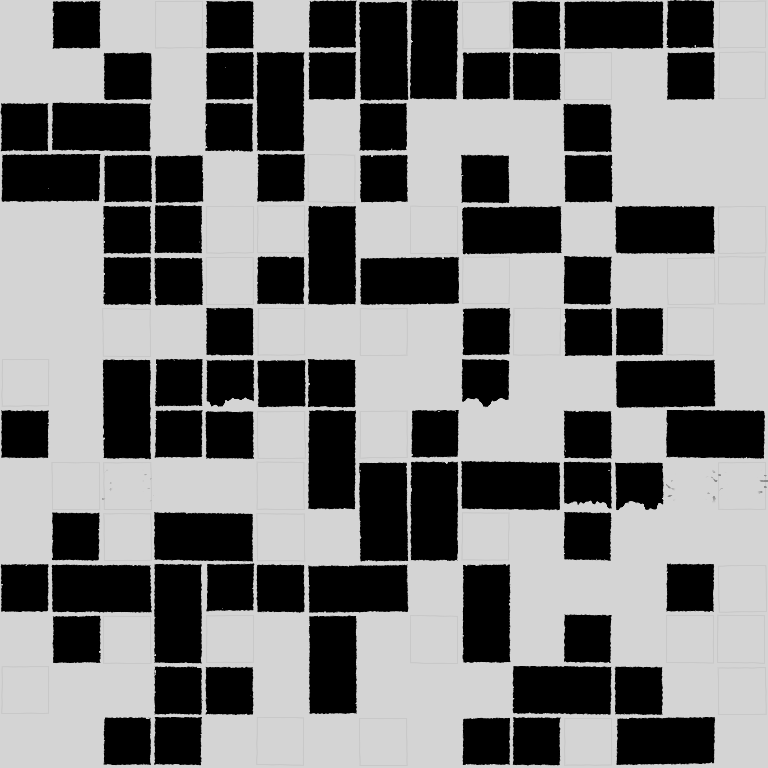
A WebGL 1 fragment shader for this pattern:

```glsl
precision highp float;
// Rough black squares and dominoes scattered over a 15 by 15 grid on pale grey.

uniform vec2 u_resolution;

const vec2 RIGHT = vec2(1.0, 0.0);
const vec2 UP = vec2(0.0, 1.0);

float hash(vec2 p) {
  vec3 q = fract(p.xyx * 0.1031);
  q += dot(q, q.yzx + 33.33);
  return fract((q.x + q.y) * q.z);
}

float cornerSlope(vec2 corner, vec2 offset) {
  float angle = 6.2832 * hash(corner + 5.3);
  return dot(vec2(cos(angle), sin(angle)), offset);
}

float gradientNoise(vec2 p) {
  vec2 i = floor(p), f = fract(p);
  vec2 u = f * f * (3.0 - 2.0 * f);
  float low = mix(cornerSlope(i, f), cornerSlope(i + RIGHT, f - RIGHT), u.x);
  float high = mix(cornerSlope(i + UP, f - UP), cornerSlope(i + 1.0, f - 1.0), u.x);
  return mix(low, high, u.y);
}

// Horizontal dominoes: a start is valid only if its left neighbour is not one.
bool wantsRow(vec2 c) { return hash(c + 17.0) < 0.08; }

bool startsRow(vec2 c) {
  return c.x > -0.5 && c.x < 13.5 && wantsRow(c) && !wantsRow(c - RIGHT);
}

bool inRow(vec2 c) { return startsRow(c) || startsRow(c - RIGHT); }

// Vertical dominoes give way to horizontal ones.
bool wantsColumn(vec2 c) { return hash(c + 71.0) < 0.068; }

bool startsColumn(vec2 c) {
  return c.y > -0.5 && c.y < 13.5 && wantsColumn(c) && !wantsColumn(c - UP)
    && !inRow(c) && !inRow(c + UP);
}

void main() {
  vec2 grid = 15.0 * gl_FragCoord.xy / u_resolution;
  float soft = 10.0 / u_resolution.y;
  vec2 cell = floor(grid);

  // Find the piece that covers this cell.
  vec2 origin = cell, size = vec2(1.0);
  bool filled = true;
  if (startsRow(cell)) {
    size.x = 2.0;
  } else if (startsRow(cell - RIGHT)) {
    origin -= RIGHT;
    size.x = 2.0;
  } else if (startsColumn(cell)) {
    size.y = 2.0;
  } else if (startsColumn(cell - UP)) {
    origin -= UP;
    size.y = 2.0;
  } else {
    filled = hash(cell + 131.0) < 0.36;
  }

  // Each piece is slightly shifted, resized and skewed.
  vec2 jitter = vec2(hash(origin + 201.0), hash(origin + 263.0)) - 0.5;
  vec2 q = grid - origin - 0.5 * size + vec2(0.012, -0.015) + 0.03 * jitter;
  q += q.yx * 0.03 * jitter.yx;
  vec2 halfSize = 0.5 * size - 0.043 + 0.012 * jitter.yx;
  vec2 edge = abs(q) - halfSize;
  float box = max(edge.x, edge.y);

  float wear = hash(origin + 307.0);
  bool wornRow = abs(cell.y - 5.0) < 0.5;
  vec3 colour = vec3(0.83);

  if (filled) {
    // Ragged edges with a few small notches.
    float ragged = 0.013 * gradientNoise(grid * 8.0) + 0.017 * gradientNoise(grid * 24.0);
    float notch = 0.18 * max(0.0, gradientNoise(grid * 13.0 + 40.0) - 0.4);
    float dist = box + ragged + notch;

    // Torn lower edges, mostly along one worn row.
    if (wear < (wornRow ? 0.4 : 0.03)) {
      float tear = 0.13 * smoothstep(-0.15, 0.05, gradientNoise(vec2(grid.x * 3.0, 4.5)));
      tear += 0.09 * gradientNoise(grid * vec2(12.0, 8.0));
      dist = max(dist, -q.y - halfSize.y + tear);
    }
    colour *= smoothstep(-soft, soft, dist);

    // Rare pale pinholes.
    float pinhole = smoothstep(0.61, 0.66, gradientNoise(grid * 11.0 + 90.0));
    colour = mix(colour, vec3(0.38), pinhole * step(wear, 0.15));
  } else {
    // Faint ghost outlines in some of the empty cells.
    float wobble = 0.008 * gradientNoise(grid * 5.0);
    float outline = 1.0 - smoothstep(0.004, 0.004 + soft, abs(box + wobble));
    colour -= 0.045 * outline * step(hash(cell + 401.0), 0.3);

    // Grey smudges left near the sides of worn cells.
    if (wornRow && wear < 0.4) {
      float smudge = smoothstep(0.25, 0.4, gradientNoise(grid * vec2(9.0, 14.0)));
      smudge *= smoothstep(0.28, 0.4, abs(q.x)) * (1.0 - smoothstep(0.2, 0.35, abs(q.y)));
      colour = mix(colour, vec3(0.54), smudge);
    }
  }

  gl_FragColor = vec4(colour, 1.0);
}
```
